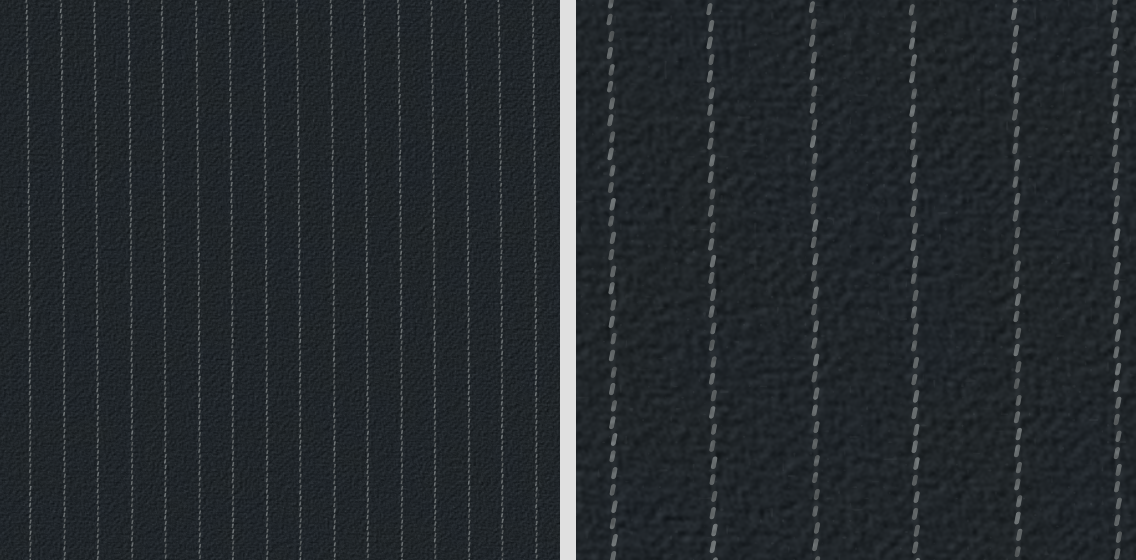
Left: the whole. Right: its middle third, enlarged.
Write a Shadertoy shader that draws this texture.

```glsl
// Dark navy-grey twill suiting with sixteen thin vertical pinstripes.
// The cloth crosses diagonal ribs with weft rows and adds crisp thread grain;
// each stripe is a column of slim, slanted stitches drawn as capsule distances.

const float TAU = 6.28318;
const vec3 CLOTH = vec3(0.126, 0.147, 0.163);
const vec3 STITCH = vec3(0.390, 0.410, 0.416);
const vec3 STITCH_BED = vec3(0.175, 0.197, 0.211);

const float STRIPE_PITCH = 0.0602;
const float FIRST_STRIPE = 0.0545;
const float STRIPE_BEND = 0.0065;
const float STITCH_COUNT = 100.0;
const vec2 RIBS = vec2(92.0, 104.0);
const float WEFT_ROWS = 205.0;

float hash(vec2 p) {
    vec3 q = fract(vec3(p.xyx) * 0.1031);
    q += dot(q, q.yzx + 33.33);
    return fract((q.x + q.y) * q.z);
}

float valueNoise(vec2 p) {
    vec2 cell = floor(p);
    vec2 f = fract(p);
    f = f * f * (3.0 - 2.0 * f);
    float low = mix(hash(cell), hash(cell + vec2(1.0, 0.0)), f.x);
    float high = mix(hash(cell + vec2(0.0, 1.0)), hash(cell + 1.0), f.x);
    return mix(low, high, f.y);
}

// Noise minus a shifted copy: evenly lit grain without broad patches
float evenGrain(vec2 p, vec2 shift) {
    return valueNoise(p) - valueNoise(p + shift);
}

// Distance to an upright capsule centred on the origin
float capsule(vec2 p, float halfLength, float radius) {
    p.y -= clamp(p.y, -halfLength, halfLength);
    return length(p) - radius;
}

// Raised floats: ribs rising to the right, cut into short steps by the weft
float twillFloats(vec2 uv) {
    float drift = 0.5 * valueNoise(uv * 45.0 + 17.0);
    float rib = cos(TAU * (uv.x * RIBS.x - uv.y * RIBS.y + drift));
    float weft = cos(TAU * (uv.y * WEFT_ROWS + 0.4 * drift));
    return 0.55 * rib + 0.45 * weft * (0.6 + 0.4 * rib);
}

// Woven ground with uneven threads and sparse pale flecks
vec3 twillCloth(vec2 uv) {
    float threads = evenGrain(uv * vec2(230.0, 260.0) + 23.0, vec2(0.9, -1.0));
    float fuzz = evenGrain(uv * 450.0 + 71.0, vec2(1.3, -1.3));
    float lift = 0.4 + 1.2 * valueNoise(uv * 120.0 + 90.0);

    float shade = 0.014 * lift * twillFloats(uv) + 0.036 * threads + 0.036 * fuzz;
    float fleck = smoothstep(0.88, 1.0, valueNoise(uv * 300.0 + 130.0));
    vec3 tint = vec3(-0.003, -0.001, 0.008) * (valueNoise(uv * 22.0) - 0.5);
    return CLOTH + shade * vec3(0.95, 1.0, 1.05) + tint + 0.040 * fleck;
}

// Adds the nearest pinstripe, stitch by stitch
vec3 addPinstripe(vec3 colour, vec2 uv, float pixel) {
    float start = FIRST_STRIPE - STRIPE_BEND * uv.y * uv.y;
    float stripe = round((uv.x - start) / STRIPE_PITCH);
    float uneven = 0.0008 * sin(stripe * TAU / 30.0)
                 + 0.0008 * (mod(stripe, 2.0) - 0.5);
    float dx = uv.x - start - stripe * STRIPE_PITCH - uneven;

    // Faint bed that joins the stitches
    float bed = 1.0 - smoothstep(0.0004, 0.0020 + pixel * 0.5, abs(dx));
    colour = mix(colour, STITCH_BED, 0.6 * bed);

    // Stitches step from side to side and lean to the right
    float row = uv.y * STITCH_COUNT + hash(vec2(stripe + 5.0, 2.0));
    float id = floor(row);
    float wear = hash(vec2(id, stripe + 31.0));
    float dy = (fract(row) - 0.5) / STITCH_COUNT;
    float side = (mod(id, 2.0) - 0.5) * 0.0010;
    vec2 local = vec2(dx - side - 0.20 * dy, dy);
    float d = capsule(local, 0.0018 + 0.0006 * wear, 0.0014);
    float cover = 1.0 - smoothstep(-0.6 * pixel, 0.6 * pixel, d);

    float fibre = valueNoise(uv * 380.0 + 9.0) - 0.5;
    vec3 yarn = STITCH * (0.88 + 0.20 * wear + 0.25 * fibre);
    return mix(colour, yarn, cover);
}

void mainImage(out vec4 fragColor, in vec2 fragCoord) {
    vec2 uv = fragCoord / iResolution.xy;
    float pixel = 1.0 / iResolution.y;
    vec3 colour = addPinstripe(twillCloth(uv), uv, pixel);
    fragColor = vec4(clamp(colour, 0.0, 1.0), 1.0);
}
```
